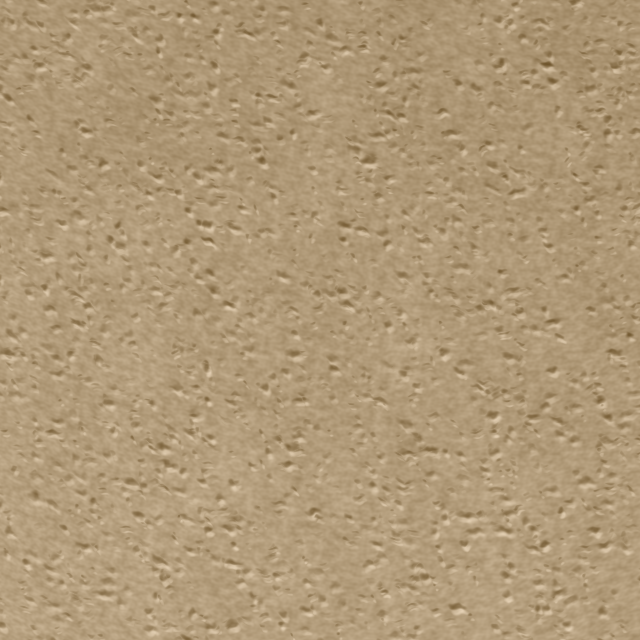
A WebGL 2 fragment shader for this texture:

```glsl
#version 300 es
precision highp float;
// Sand-coloured plaster wall with small clustered pits lit from the upper left.

uniform vec2 u_resolution;
out vec4 fragColor;

// Two random values in 0..1 for a lattice cell
vec2 hash2(vec2 cell, uint seed) {
  uvec2 q = uvec2(ivec2(cell) + 4096) * uvec2(1597u, 3821u) + seed * 977u;
  uint n = (q.x ^ (q.y << 7u)) * 74773u + q.y;
  n = (n ^ (n >> 15u)) * 668265u;
  n = (n ^ (n >> 13u)) * 374761u;
  n ^= n >> 16u;
  return vec2(n & 65535u, n >> 16u) / 65535.0;
}

float cornerSlope(vec2 cell, vec2 offset) {
  float angle = 6.2832 * hash2(cell, 1u).x;
  return dot(vec2(cos(angle), sin(angle)), offset);
}

float gradientNoise(vec2 p) {
  vec2 i = floor(p), f = p - i;
  vec2 w = f * f * f * (f * (f * 6.0 - 15.0) + 10.0);
  vec2 e = vec2(1, 0);
  return mix(mix(cornerSlope(i, f), cornerSlope(i + e, f - e), w.x),
             mix(cornerSlope(i + e.yx, f - e.yx), cornerSlope(i + 1.0, f - 1.0), w.x), w.y);
}

// Depth of scattered elongated pits, at most one per cell
float pitLayer(vec2 p, vec2 cells, float fill, uint seed) {
  vec2 g = p * cells;
  vec2 home = floor(g);
  float depth = 0.0;
  for (int y = -1; y <= 1; y++) {
    for (int x = -1; x <= 1; x++) {
      vec2 id = home + vec2(x, y);
      vec2 chance = hash2(id, seed);
      float cluster = 1.0 + 2.0 * gradientNoise(id / cells * 11.0 + 3.7);
      if (chance.x > fill * cluster) continue;
      vec2 jitter = hash2(id, seed + 1u);
      vec2 shape = hash2(id, seed + 2u);
      // Pits dip to the right on the left side and level out on the right
      float tilt = (chance.y - 0.5) * 0.7 - 0.35 * (1.0 - p.x);
      vec2 d = (g - id - jitter) / cells * cells.x;
      d = mat2(cos(tilt), -sin(tilt), sin(tilt), cos(tilt)) * d;
      d /= vec2(mix(0.24, 0.62, shape.x * shape.x), mix(0.15, 0.25, shape.y));
      depth = max(depth, mix(0.4, 1.0, jitter.y) * smoothstep(1.1, 0.2, length(d)));
    }
  }
  return depth;
}

float pitDepth(vec2 p) {
  // Ragged outlines
  p += 0.006 * vec2(gradientNoise(p * 80.0), gradientNoise(p * 80.0 + 40.0));
  return max(pitLayer(p, vec2(32, 40), 0.42, 11u),
             0.7 * pitLayer(p + 0.37, vec2(52, 66), 0.34, 23u));
}

void main() {
  vec2 p = gl_FragCoord.xy / u_resolution.y;

  // Shadowed upper lips and bright lower lips
  float shadow = pitDepth(p + vec2(0.001, -0.002));
  float glint = pitDepth(p + vec2(-0.003, 0.006));
  float tone = 0.15 * glint * (1.0 - 0.5 * shadow) - 0.19 * shadow;

  // Fine grain, steeper towards the lower left
  float slant = 0.15 + 0.35 * (1.0 - p.x) * (1.0 - p.y);
  vec2 along = vec2(p.x - slant * p.y, p.y + slant * p.x);
  tone += 0.075 * gradientNoise(along * vec2(60.0, 110.0));
  tone += 0.045 * gradientNoise(along * vec2(130.0, 200.0) + 17.0);

  // Soft undulation
  tone += 0.04 * gradientNoise(along * vec2(24.0, 36.0) + 5.0);
  tone += 0.03 * gradientNoise(p * 7.0 + 31.0);

  // Broad falloff of light towards the top right
  tone += 0.045 * (0.5 - p.y) - 0.015 * (p.x - 0.5);

  vec3 plaster = vec3(0.692, 0.604, 0.472);
  fragColor = vec4(plaster + tone * vec3(0.95, 1.0, 1.1), 1.0);
}
```
